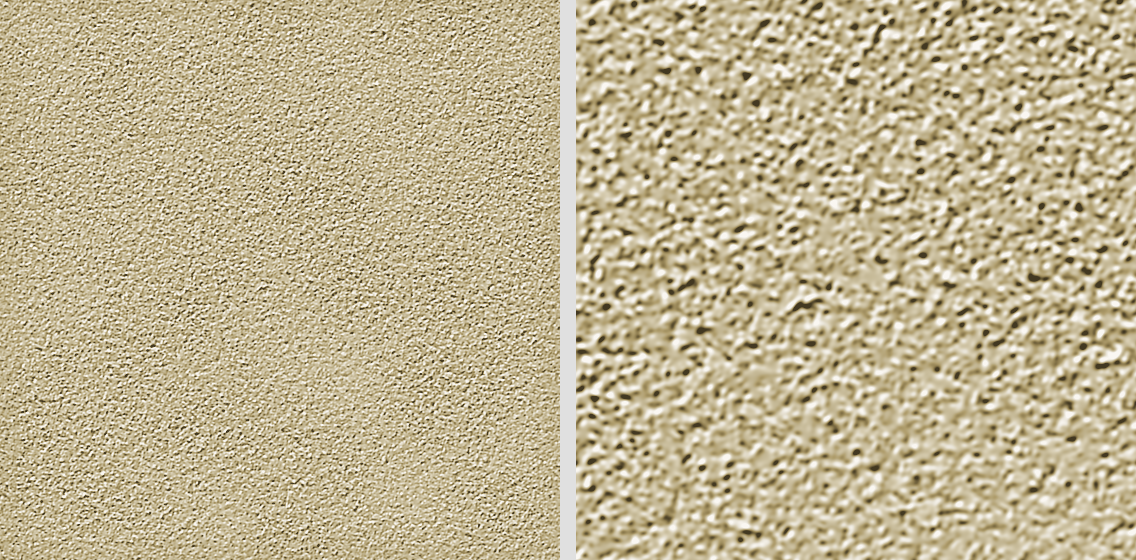
Left, the full canvas; right, a detail of the centre.
Reproduce this texture procedurally as a Shadertoy shader.

```glsl
// Fine sandy stucco: tiny embossed grains lit from the upper left.

const float GRAIN_CELLS = 250.0;               // grains per canvas height
const float GRAIN_ACROSS = 0.42;               // grain spread along its light, in cells
const float GRAIN_LENGTH = 0.46;               // grain spread across its light, in cells
const float LIGHT_ANGLE = 1.98;                // mean light direction, in radians
const float LIGHT_SPREAD = 0.75;               // each grain is turned by up to this angle
const float RELIEF_GAIN = 3.5;                 // brings the relief to unit spread
const float PATCH_CELLS = 6.0;
const float PATCH_CONTRAST = 0.26;
const float PATCH_TONE = 0.18;
const float EDGE_WIDTH = 0.06;
const float EDGE_FADE = 0.2;
const float EDGE_SHADE = 0.2;

const vec3 PIT = vec3(0.26, 0.22, 0.13);
const vec3 SHADOW = vec3(0.55, 0.48, 0.30);
const vec3 OCHRE = vec3(0.69, 0.62, 0.43);
const vec3 SAND = vec3(0.76, 0.71, 0.57);
const vec3 CREAM = vec3(0.84, 0.80, 0.69);
const vec3 PALE = vec3(0.91, 0.89, 0.84);
const vec3 GLINT = vec3(0.98, 0.97, 0.95);

vec3 hash3(vec2 cell) {
    vec3 q = fract(vec3(cell.xyx) * vec3(0.1031, 0.1030, 0.0973));
    q += dot(q, q.yxz + 33.33);
    return fract((q.xxy + q.yzz) * q.zyx);
}

// Smooth value noise in -1..1
float noise(vec2 p) {
    vec2 cell = floor(p);
    vec2 f = fract(p);
    vec2 w = f * f * (3.0 - 2.0 * f);
    float low = mix(hash3(cell).x, hash3(cell + vec2(1, 0)).x, w.x);
    float high = mix(hash3(cell + vec2(0, 1)).x, hash3(cell + vec2(1, 1)).x, w.x);
    return 2.0 * mix(low, high, w.y) - 1.0;
}

// Sum of scattered bumps and dents, each bright on one side and dark on the other
float grainRelief(vec2 p) {
    vec2 cell = floor(p);
    float sum = 0.0;
    for (int y = -2; y <= 2; y++) {
        for (int x = -2; x <= 2; x++) {
            vec2 neighbour = cell + vec2(x, y);
            vec3 rnd = hash3(neighbour + 37.0);
            float turn = 2.0 * hash3(neighbour + 711.0).x - 1.0;
            float angle = LIGHT_ANGLE + LIGHT_SPREAD * turn;
            vec2 light = vec2(cos(angle), sin(angle));
            vec2 d = p - neighbour - rnd.xy;
            float across = dot(d, light) / GRAIN_ACROSS;
            float along = dot(d, vec2(light.y, -light.x)) / GRAIN_LENGTH;
            float bump = exp(-0.5 * (across * across + along * along));
            sum += (2.0 * rnd.z - 1.0) * across * bump;
        }
    }
    return sum;
}

float ramp(float start, float end, float x) {
    return clamp((x - start) / (end - start), 0.0, 1.0);
}

// Tone is in standard deviations around the middle sand colour
vec3 sandColor(float tone) {
    vec3 color = mix(PIT, SHADOW, ramp(-2.85, -1.75, tone));
    color = mix(color, OCHRE, ramp(-1.75, -0.87, tone));
    color = mix(color, SAND, ramp(-0.87, -0.16, tone));
    color = mix(color, CREAM, ramp(-0.16, 0.72, tone));
    color = mix(color, PALE, ramp(0.72, 1.55, tone));
    return mix(color, GLINT, ramp(1.55, 2.5, tone));
}

void mainImage(out vec4 fragColor, in vec2 fragCoord) {
    vec2 p = fragCoord / iResolution.y;
    vec2 uv = fragCoord / iResolution.xy;

    float relief = RELIEF_GAIN * grainRelief(p * GRAIN_CELLS);

    // Rougher and smoother patches, calmer towards the border
    vec2 patchPos = mat2(0.955, 0.296, -0.296, 0.955) * p * PATCH_CELLS + 50.0;
    float roughness = 0.65 * noise(patchPos) + 0.35 * noise(patchPos * 2.7 + 17.0);
    vec2 border = min(uv, 1.0 - uv);
    float edge = 1.0 - smoothstep(0.0, EDGE_WIDTH, min(border.x, border.y));
    float contrast = (1.0 + PATCH_CONTRAST * roughness) * (1.0 - EDGE_FADE * edge);

    float tone = relief * contrast - PATCH_TONE * roughness - EDGE_SHADE * edge;
    fragColor = vec4(sandColor(tone), 1.0);
}
```
